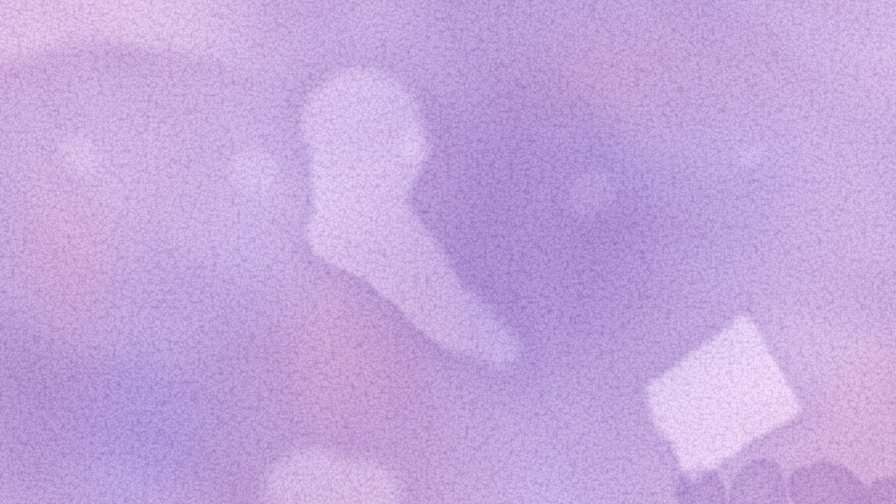
Reproduce this texture procedurally as a Shadertoy shader.

```glsl
vec2 hash2(vec2 p) {
    vec3 a = fract(p.xyx * vec3(0.1031, 0.1030, 0.0973));
    a += dot(a, a.yzx + 33.33);
    return fract((a.xx + a.yz) * a.zy);
}

// Distance to the nearest jittered cell point
float cellular(vec2 p) {
    vec2 cell = floor(p), f = p - cell;
    float nearest = 2.0;
    for (int y = -1; y <= 1; y++)
    for (int x = -1; x <= 1; x++) {
        vec2 o = vec2(x, y);
        nearest = min(nearest, length(o + hash2(cell + o + 50.0) - f));
    }
    return nearest;
}

// Rotated, warped sine octaves for cloudy pigment
float layeredSines(vec2 p) {
    float sum = 0.0, amp = 0.5;
    for (int i = 0; i < 6; i++) {
        p = mat2(0.8, 0.6, -0.6, 0.8) * p * 1.7 + 1.3;
        p += 0.4 * sin(p.yx * 1.1);
        sum += amp * sin(p.x) * cos(p.y);
        amp *= 0.58;
    }
    return sum;
}

float pool(vec2 p, vec2 centre, vec2 radius) {
    p = (p - centre) / radius;
    return exp(-dot(p, p));
}

float taperedStroke(vec2 p, vec2 a, vec2 b, float ra, float rb) {
    vec2 ab = b - a;
    float h = clamp(dot(p - a, ab) / dot(ab, ab), 0.0, 1.0);
    return length(p - a - ab * h) - mix(ra, rb, h);
}

float box(vec2 p, vec2 halfSize) {
    vec2 d = abs(p) - halfSize;
    return length(max(d, 0.0)) + min(max(d.x, d.y), 0.0);
}

// Lifted paint inside the shape, pigment gathered just outside it
float liftedWash(float d, float lift, float rim, float blur) {
    float inside = smoothstep(blur, -blur, d);
    return lift * inside - rim * (1.0 - inside) * exp(-max(d, 0.0) * 24.0);
}

void mainImage(out vec4 fragColor, in vec2 fragCoord) {
    vec2 p = fragCoord / iResolution.y;
    vec2 ragged = vec2(layeredSines(p * 5.0), layeredSines(p * 5.0 + 17.0));
    vec2 q = p + 0.035 * ragged;
    float blur = mix(0.008, 0.045, smoothstep(-0.3, 0.4, layeredSines(p * 2.2 + 4.0)));

    // Broad clouds drawn out along the falling diagonal
    vec2 flow = vec2(dot(p, vec2(0.8, -0.6)) * 1.5, dot(p, vec2(0.6, 0.8)) * 2.6);
    float tone = 0.48 + 0.38 * layeredSines(flow);
    tone -= 0.26 * pool(q, vec2(1.08, 0.50), vec2(0.34, 0.28));
    tone -= 0.22 * pool(q, vec2(0.02, 0.22), vec2(0.16, 0.30));
    tone += 0.16 * pool(q, vec2(1.65, 0.60), vec2(0.25, 0.45));
    tone += 0.15 * pool(q, vec2(0.75, 0.95), vec2(0.30, 0.12));

    // Pale bent stroke
    float stroke = min(taperedStroke(q, vec2(0.72, 0.73), vec2(0.70, 0.58), 0.13, 0.10),
                       taperedStroke(q, vec2(0.70, 0.58), vec2(0.99, 0.30), 0.10, 0.035));
    tone += liftedWash(stroke, 0.30, 0.20, blur);

    // Pale slanted patch, upper corner wash and lower bloom
    vec2 slanted = mat2(0.88, -0.47, 0.47, 0.88) * (q - vec2(1.43, 0.21));
    tone += liftedWash(box(slanted, vec2(0.11, 0.10)) - 0.02, 0.42, 0.20, 0.012);
    float corner = 0.88 - q.y + 0.03 * sin(q.x * 9.0);
    tone += liftedWash(corner, 0.30, 0.12, 0.025) * smoothstep(0.65, 0.15, p.x);
    tone += liftedWash(length((q - vec2(0.67, 0.01)) * vec2(0.75, 1.0)) - 0.10, 0.38, 0.10, 0.03);

    // Small scattered blooms
    for (int i = 0; i < 5; i++) {
        vec2 seed = hash2(vec2(i * 7 + 3, 11));
        vec2 centre = vec2(0.15 + 0.34 * float(i), 0.52 + 0.24 * seed.x);
        tone += liftedWash(length(q - centre) - 0.02 - 0.03 * seed.y, 0.18, 0.03, 0.02);
    }

    // Dark scalloped puddles at the lower edge
    float puddle = 1.0;
    for (int i = 0; i < 4; i++) {
        vec2 seed = hash2(vec2(i, 29));
        vec2 centre = vec2(1.40 + 0.125 * float(i), -0.01 + 0.03 * seed.x);
        puddle = min(puddle, length(q - centre) - 0.05 - 0.04 * seed.y);
    }
    tone -= smoothstep(0.007, -0.007, puddle) * (0.22 + 0.20 * exp(puddle * 30.0));

    // Paper tooth
    tone -= 0.60 * (cellular(p * 190.0) - 0.44);
    tone -= 0.38 * (cellular(p * vec2(80.0, 100.0) + 9.0) - 0.44);

    // Pigment separating into pink and blue
    float warmth = 0.8 * layeredSines(p * 1.6 + 6.0);
    warmth += 0.6 * pool(q, vec2(1.35, 0.86), vec2(0.35, 0.10));
    warmth += 0.5 * pool(q, vec2(0.12, 0.48), vec2(0.12, 0.16));
    warmth += 0.4 * pool(q, vec2(0.62, 0.30), vec2(0.20, 0.12));
    warmth -= 0.8 * pool(q, vec2(0.28, 0.12), vec2(0.16, 0.24));
    warmth -= 0.4 * pool(q, vec2(1.15, 0.55), vec2(0.30, 0.25));

    vec3 deepLilac = vec3(0.67, 0.53, 0.79);
    vec3 paleLilac = vec3(0.87, 0.77, 0.93);
    vec3 colour = mix(deepLilac, paleLilac, tone);
    colour += warmth * vec3(0.045, -0.005, -0.035);
    fragColor = vec4(clamp(colour, 0.0, 1.0), 1.0);
}
```
